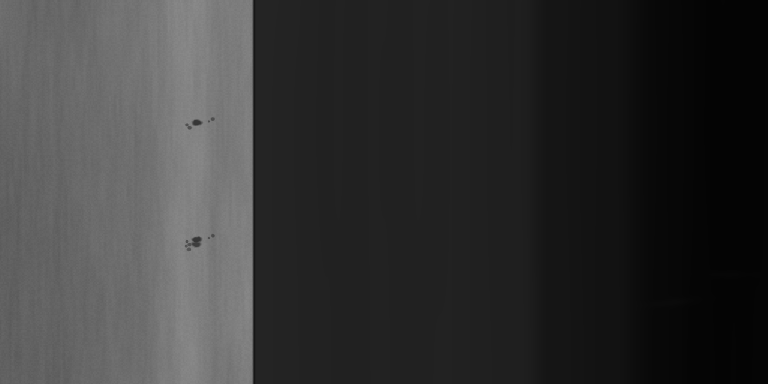
Write a Shadertoy shader that draws this texture.

```glsl
// A brushed grey metal strip with two clusters of pits, beside a dark panel
// that falls to black in soft steps. Smoothstep profiles across the width are
// layered with stretched value noise, and the pits are soft ellipses.

float hash(vec2 p) {
    return fract(sin(dot(p, vec2(127.1, 311.7))) * 43758.5453);
}

float noise(vec2 p) {
    vec2 i = floor(p), f = fract(p);
    f = f * f * (3.0 - 2.0 * f);
    return mix(mix(hash(i), hash(i + vec2(1, 0)), f.x),
               mix(hash(i + vec2(0, 1)), hash(i + vec2(1, 1)), f.x), f.y);
}

// Soft elliptical spot, 1 at its centre
float glow(vec2 p, vec2 centre, vec2 size) {
    vec2 d = (p - centre) / size;
    return exp(-dot(d, d));
}

// Coverage of a cluster: one large pit with small ones around it
float pits(vec2 p, float seed) {
    vec4 spots[5] = vec4[5](
        vec4(0.0, 0.0, 0.013, 0.008), vec4(-0.019, -0.013, 0.006, 0.005),
        vec4(0.041, 0.010, 0.005, 0.005), vec4(-0.026, -0.005, 0.004, 0.004),
        vec4(0.031, 0.004, 0.003, 0.003));
    float cover = 0.0;
    for (int i = 0; i < 5; i++) {
        vec2 d = (p - spots[i].xy) / spots[i].zw;
        float rough = 0.35 * (noise(p * 190.0 + seed) - 0.5);
        float strength = i == 0 ? 0.85 : 0.55;
        cover = max(cover, strength * (1.0 - smoothstep(0.6, 1.3, length(d) + rough)));
    }
    return cover;
}

float metal(vec2 p) {
    // Broad shading across the strip
    float v = mix(0.385, 0.435, smoothstep(0.12, 0.38, p.x));
    v += 0.065 * smoothstep(0.36, 0.49, p.x);
    v -= 0.035 * smoothstep(0.51, 0.57, p.x);
    v += 0.03 * smoothstep(0.57, 0.64, p.x);
    v += 0.025 * glow(p, vec2(0.0, 1.0), vec2(0.5, 0.35));
    v += 0.02 * glow(p, vec2(0.45, 0.95), vec2(0.12, 0.25));
    v += 0.035 * glow(p, vec2(0.52, 0.59), vec2(0.025, 0.10));
    v += 0.03 * glow(p, vec2(0.49, 0.04), vec2(0.025, 0.14));

    // Cloudy patches, vertical brushing and fine grain
    v += 0.025 * (noise(p * vec2(9.0, 5.0)) - 0.5);
    v += 0.022 * (noise(p * vec2(45.0, 5.0) + 7.0) - 0.5);
    v += 0.022 * (noise(p * vec2(150.0, 14.0) + 31.0) - 0.5);
    v += 0.022 * (hash(floor(p * 256.0)) - 0.5);

    // Two pit clusters, the lower one doubled
    float dirt = pits(p - vec2(0.513, 0.680), 0.0);
    dirt = max(dirt, pits(p - vec2(0.513, 0.376), 9.0));
    dirt = max(dirt, 0.9 * pits(p - vec2(0.511, 0.364), 17.0) * step(p.x, 0.54));
    return mix(v, 0.16, dirt);
}

float panel(vec2 p) {
    // Nearly flat charcoal, then two steps down to black
    float v = mix(0.142, 0.131, smoothstep(0.66, 0.85, p.x));
    v -= 0.012 * smoothstep(1.15, 1.38, p.x);
    v -= 0.036 * smoothstep(1.36, 1.43, p.x);
    v -= 0.012 * smoothstep(1.43, 1.60, p.x);
    v -= 0.040 * smoothstep(1.59, 1.72, p.x);
    v -= 0.014 * smoothstep(1.70, 1.86, p.x);

    // Faint vertical bands and dim scuffs near the lower right
    v += 0.004 * (noise(vec2(p.x * 34.0, p.y * 1.5)) - 0.5);
    v += 0.012 * glow(p, vec2(1.75, 0.212 + 0.1 * (p.x - 1.75)), vec2(0.06, 0.009));
    v += 0.008 * glow(p, vec2(1.89, 0.285), vec2(0.05, 0.007));
    return v;
}

void mainImage(out vec4 fragColor, in vec2 fragCoord) {
    vec2 p = fragCoord / iResolution.y;
    p.x = 2.0 * fragCoord.x / iResolution.x;
    float aa = 1.5 / iResolution.y;

    // Sharp boundary with a thin dark seam
    float edge = 0.659;
    float v = mix(metal(p), panel(p), smoothstep(edge - aa, edge + aa, p.x));
    v -= 0.06 * glow(p, vec2(edge + 0.003, p.y), vec2(0.003, 1.0));
    fragColor = vec4(vec3(clamp(v, 0.0, 1.0)), 1.0);
}
```
